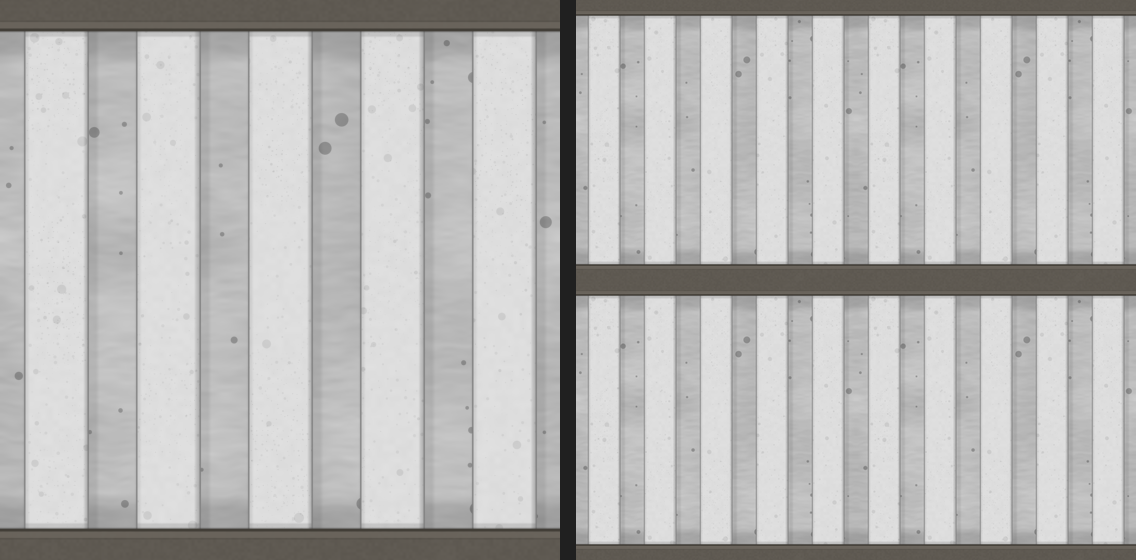
Left: one tile. Right: repeated 2 by 2.
A Shadertoy shader for this texture:

```glsl
const float REPEATS = 5.0;
const float PHASE = 0.2214;       // left edge of the first ridge, in repeats
const float RIDGE = 0.5664;       // ridge share of a repeat
const float RAIL = 0.056;         // half height of the rail around the seam
const vec3 RAIL_BASE = vec3(0.37, 0.35, 0.32);
const vec3 RAIL_LIGHT = vec3(0.425, 0.402, 0.370);
const vec3 RAIL_DARK = vec3(0.255, 0.240, 0.215);
const float RIDGE_GREY = 0.868;
const float GROOVE_GREY = 0.740;
const float LINE_GREY = 0.50;

float hash(vec2 p) {
    return fract(sin(dot(p, vec2(127.1, 311.7))) * 43758.5453);
}

// Value noise that wraps over the unit square
float noise(vec2 uv, vec2 cells) {
    vec2 p = uv * cells;
    vec2 i = floor(p);
    vec2 f = fract(p);
    f = f * f * (3.0 - 2.0 * f);
    float a = hash(mod(i, cells));
    float b = hash(mod(i + vec2(1, 0), cells));
    float c = hash(mod(i + vec2(0, 1), cells));
    float d = hash(mod(i + vec2(1, 1), cells));
    return mix(mix(a, b, f.x), mix(c, d, f.x), f.y);
}

// Soft line of the given half width around zero
float line(float d, float halfWidth, float aa) {
    return 1.0 - smoothstep(halfWidth - aa, halfWidth + aa, abs(d));
}

// Round spots of mixed size, at most one in each grid cell
float spots(vec2 uv, float grid, float share, float seed, float px) {
    vec2 p = uv * grid;
    vec2 cell = mod(floor(p), grid) + seed;
    vec2 centre = 0.2 + 0.6 * vec2(hash(cell + 3.1), hash(cell + 7.7));
    float size = hash(cell + 12.3);
    float radius = mix(0.05, 0.2, size * size);
    float aa = grid * px * 0.8;
    float disc = 1.0 - smoothstep(-aa, aa, length(fract(p) - centre) - radius);
    return disc * step(hash(cell), share);
}

// Bright raised strip with bevelled sides and pale specks
float ridgeShade(vec2 uv, float x, float bevel, float gap, float px) {
    float grey = RIDGE_GREY + 0.018 * (noise(uv, vec2(90.0)) - 0.5);
    float patches = smoothstep(0.2, 0.8, noise(uv, vec2(10.0, 7.0)));
    grey -= 0.055 * spots(uv, 110.0, 0.5, 5.0, px) * patches;
    grey -= 0.045 * spots(uv, 64.0, 0.35, 23.0, px);
    grey -= 0.065 * spots(uv, 22.0, 0.35, 41.0, px);
    grey -= 0.06 * (1.0 - smoothstep(0.015, 0.05, x));
    float side = smoothstep(RIDGE - bevel - 0.012, RIDGE - bevel + 0.012, x);
    grey -= side * mix(0.08, 0.19, smoothstep(RIDGE - bevel, RIDGE, x));
    return grey * mix(0.89, 1.0, smoothstep(0.007, 0.012, gap));
}

// Recessed strip with brushed streaks, side shadow and dark specks
float grooveShade(vec2 uv, float x, float gap, float px) {
    float t = (x - RIDGE) / (1.0 - RIDGE);
    vec2 warped = uv + vec2(0.0, 0.008 * noise(uv, vec2(30.0, 12.0)));
    float grey = GROOVE_GREY + 0.075 * (noise(uv, vec2(6.0, 9.0)) - 0.5);
    grey += 0.035 * (noise(warped, vec2(22.0, 80.0)) - 0.5);
    grey += 0.025 * (noise(warped, vec2(40.0, 150.0)) - 0.5);
    grey *= mix(0.925, 1.0, smoothstep(0.14, 0.25, t));
    grey *= mix(0.94, 1.0, smoothstep(0.0, 0.06, 1.0 - t));
    grey *= mix(0.87, 1.0, smoothstep(0.025, 0.068, gap));
    return grey * (1.0 - 0.24 * spots(uv, 16.0, 0.27, 67.0, px));
}

// Dark rail with a lip, a highlight and slanted sheen
vec3 railColor(vec2 uv, float depth, float px) {
    float sheen = noise(vec2(uv.x - uv.y, 0.0), vec2(9.0, 1.0));
    vec3 color = RAIL_BASE + 0.05 * smoothstep(0.45, 1.0, sheen);
    color += 0.02 * (noise(uv, vec2(180.0)) - 0.5);
    color = mix(color, RAIL_DARK, 0.3 * line(depth - 0.018, 0.0012, px));
    color = mix(color, RAIL_LIGHT, 0.75 * line(depth - 0.011, 0.0055, px));
    return mix(color, RAIL_DARK, line(depth, 0.0048, px));
}

void mainImage(out vec4 fragColor, in vec2 fragCoord) {
    vec2 uv = fragCoord / iResolution.xy;
    float px = 1.0 / min(iResolution.x, iResolution.y);
    float aa = REPEATS * px;

    // Place within the repeat, and distance from the rail edge
    float strip = uv.x * REPEATS - PHASE;
    float x = fract(strip);
    float gap = min(uv.y, 1.0 - uv.y) - RAIL;
    float bevel = mix(0.036, 0.058, hash(vec2(mod(floor(strip), REPEATS), 9.0)));

    // Corrugated sheet
    float ridge = ridgeShade(uv, x, bevel, gap, px);
    float groove = grooveShade(uv, x, gap, px);
    float grey = mix(ridge, groove, smoothstep(RIDGE - aa * 0.5, RIDGE + aa * 0.5, x));
    float leftEdge = fract(x + 0.5) - 0.5;
    float edges = max(line(leftEdge, 0.007, aa * 0.7), line(x - RIDGE, 0.007, aa * 0.7));
    grey = mix(grey, LINE_GREY, 0.85 * edges);
    grey *= mix(0.85, 1.0, smoothstep(0.0, 0.004, gap));

    // Rail over both ends
    vec3 color = mix(railColor(uv, -gap, px), vec3(grey), smoothstep(-px, px, gap));
    fragColor = vec4(color, 1.0);
}
```
